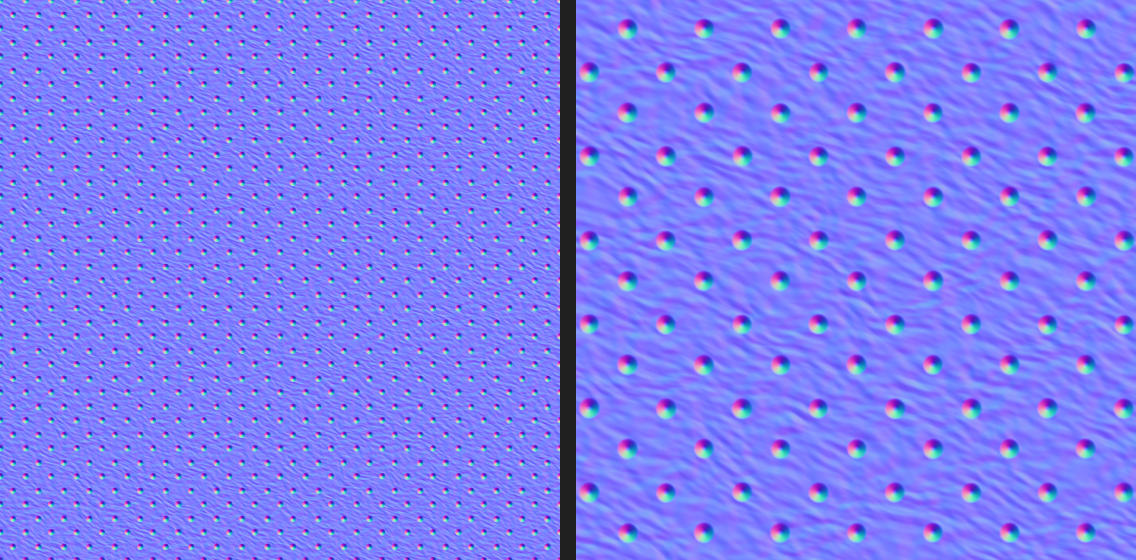
Left: the whole. Right: its middle third, enlarged.
Give the GLSL for this texture map, as a Shadertoy shader.

```glsl
// Tileable tangent-space normal map of perforated leather with fine slanted wrinkles.

const vec2  HOLE_GRID      = vec2(22.0, 20.0);   // repeats across and down, two holes each
const vec2  HOLE_OFFSET_A  = vec2(0.01, -0.01);  // in units of one repeat
const vec2  HOLE_OFFSET_B  = vec2(0.51, -0.53);
const float HOLE_RADIUS    = 0.0068;
const float HOLE_SLOPE     = 1.9;
const float HOLE_VARIATION = 0.03;               // relative change of radius
const float HOLE_JITTER    = 0.0002;

// Wrinkle layers: cells across, cells down, shear in cells (all whole numbers)
const vec3  GRAIN  = vec3(72.0, 132.0, 46.0);
const vec3  FINE   = vec3(128.0, 214.0, 60.0);
const vec3  CREASE = vec3(44.0, 92.0, 34.0);
const vec3  WARP   = vec3(19.0, 23.0, 0.0);
const float GRAIN_HEIGHT  = 0.00115;
const float FINE_HEIGHT   = 0.00052;
const float CREASE_HEIGHT = 0.001;
const float CREASE_ROUND  = 0.003;
const float WARP_AMOUNT   = 0.007;
const float SLOPE_STEP    = 0.0006;

const float TAU = 6.2831853;

float hash(vec2 cell, float seed) {
    uvec3 v = uvec3(ivec3(vec3(cell, seed)));
    uint h = v.x * 1597334677u ^ v.y * 3812015801u ^ v.z * 2798796415u;
    h = (h ^ (h >> 16)) * 2246822519u;
    h = (h ^ (h >> 13)) * 3266489917u;
    return float((h ^ (h >> 16)) >> 8) / 16777216.0;
}

// Dot product with the random gradient of a lattice corner, wrapped along the shear
float corner(vec2 cell, vec2 toPoint, vec3 layer, float seed) {
    float turns = floor((cell.x + 0.5) / layer.x);
    cell -= turns * layer.xz;
    cell.y -= layer.y * floor((cell.y + 0.5) / layer.y);
    float angle = TAU * hash(cell, seed);
    return dot(vec2(cos(angle), sin(angle)), toPoint);
}

// Periodic gradient noise on a sheared lattice
float noise(vec2 uv, vec3 layer, float seed) {
    vec2 q = uv * layer.xy + vec2(0.0, uv.x * layer.z);
    vec2 cell = floor(q);
    vec2 f = q - cell;
    vec2 w = f * f * f * (f * (f * 6.0 - 15.0) + 10.0);
    vec2 e = vec2(1.0, 0.0);
    float low  = mix(corner(cell, f, layer, seed),
                     corner(cell + e.xy, f - e.xy, layer, seed), w.x);
    float high = mix(corner(cell + e.yx, f - e.yx, layer, seed),
                     corner(cell + e.xx, f - e.xx, layer, seed), w.x);
    return mix(low, high, w.y);
}

float leatherHeight(vec2 uv) {
    vec2 bend = vec2(noise(uv, WARP, 1.0), noise(uv, WARP, 2.0));
    uv += WARP_AMOUNT * bend;
    float fold = noise(uv, CREASE, 5.0);
    return GRAIN_HEIGHT * noise(uv, GRAIN, 3.0)
         + FINE_HEIGHT * noise(uv, FINE, 4.0)
         + CREASE_HEIGHT * sqrt(fold * fold + CREASE_ROUND);
}

// Central differences of the height
vec2 leatherSlope(vec2 uv) {
    vec2 e = vec2(SLOPE_STEP, 0.0);
    return vec2(leatherHeight(uv + e.xy) - leatherHeight(uv - e.xy),
                leatherHeight(uv + e.yx) - leatherHeight(uv - e.yx)) / (2.0 * SLOPE_STEP);
}

// Slope of the hole walls in xy, coverage in z
vec3 holeSlope(vec2 uv, vec2 offset, float seed) {
    vec2 p = uv * HOLE_GRID - offset;
    vec2 cell = floor(p + 0.5);
    vec2 id = mod(cell, HOLE_GRID);
    vec2 jitter = vec2(hash(id, seed), hash(id, seed + 1.0)) - 0.5;
    vec2 d = (p - cell) / HOLE_GRID - 2.0 * HOLE_JITTER * jitter;
    float radius = HOLE_RADIUS * (1.0 + HOLE_VARIATION * (2.0 * hash(id, seed + 2.0) - 1.0));
    float r = length(d) / radius;
    float cover = 1.0 - smoothstep(0.55, 1.0, r);
    float wall = smoothstep(0.0, 0.35, r) * cover;
    return vec3(HOLE_SLOPE * wall * d / max(length(d), 1e-5), cover);
}

void mainImage(out vec4 fragColor, in vec2 fragCoord) {
    vec2 uv = fragCoord / iResolution.xy;

    // Holes in two staggered rows per repeat
    vec3 hole = holeSlope(uv, HOLE_OFFSET_A, 10.0) + holeSlope(uv, HOLE_OFFSET_B, 20.0);

    // Wrinkles fade inside the holes
    vec2 slope = leatherSlope(uv) * (1.0 - 0.6 * hole.z) + hole.xy;

    // Encode the surface normal as colour
    vec3 normal = normalize(vec3(-slope, 1.0));
    fragColor = vec4(0.5 * normal + 0.5, 1.0);
}
```
